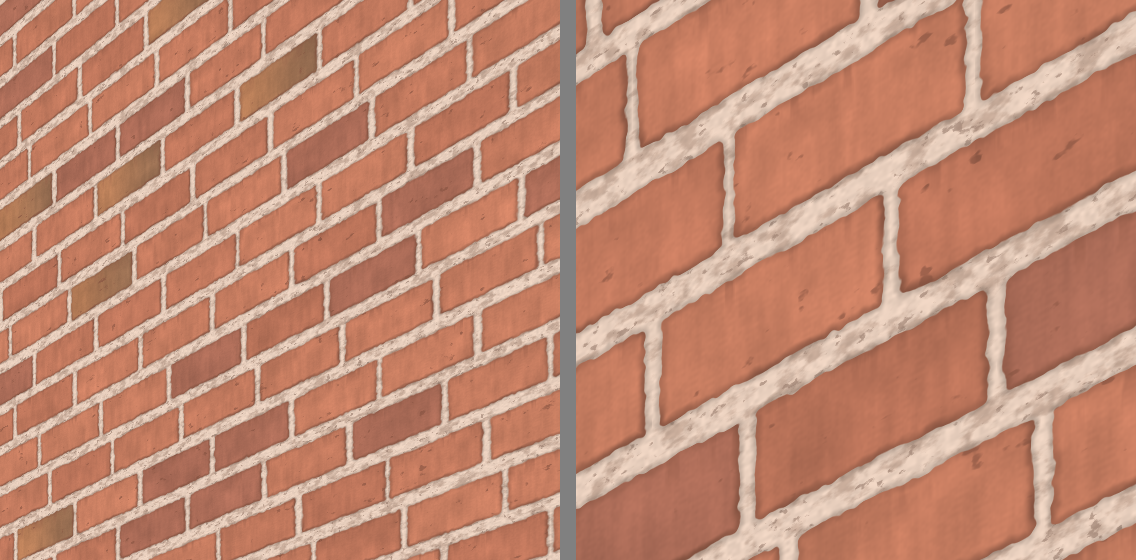
Left: the whole. Right: its middle third, enlarged.
A Shadertoy shader for this texture:

```glsl
// A brick wall seen obliquely: courses rise to the right and spread apart.
// A perspective map gives brick-length and course coordinates; each brick is a
// rounded box with its own tint, vertical streaks and worn edges in rough mortar.

float hash(vec2 p) {
    return fract(sin(dot(p, vec2(127.1, 311.7))) * 43758.5453);
}

float noise(vec2 p) {
    vec2 i = floor(p), f = fract(p);
    f = f * f * (3.0 - 2.0 * f);
    return mix(mix(hash(i), hash(i + vec2(1, 0)), f.x),
               mix(hash(i + vec2(0, 1)), hash(i + vec2(1, 1)), f.x), f.y);
}

float fbm(vec2 p) {
    float sum = 0.0, amp = 0.5;
    for (int i = 0; i < 4; i++) {
        sum += amp * noise(p);
        p = p * 2.03 + 17.3;
        amp *= 0.5;
    }
    return sum / 0.9375;
}

// Wall coordinates: x in brick lengths, y in courses
vec2 wallMap(vec2 p) {
    float depth = p.x + 2.345;
    return vec2(-55.08 / depth, ((p.y + 1.073) / depth - 0.40) / 0.0312);
}

// Horizontal shift of a course: quarter-brick steps that repeat every four rows
float courseShift(float row) {
    float j = row - 2.0;
    return 0.78 - 0.1675 * j - 0.25 * floor((mod(j, 4.0) + 1.0) * 0.5);
}

float roundBox(vec2 p, vec2 halfSize, float radius) {
    vec2 q = abs(p) - halfSize + radius;
    return length(max(q, 0.0)) + min(max(q.x, q.y), 0.0) - radius;
}

vec3 mortarColor(vec2 s, float inBed) {
    float lumps = fbm(s * vec2(9.0, 13.0));
    float grit = noise(s * vec2(32.0, 38.0));
    vec3 col = mix(vec3(0.78, 0.67, 0.60), vec3(0.92, 0.82, 0.75),
                   smoothstep(0.25, 0.58, lumps + 0.12 * (1.0 - inBed)));
    col *= 0.95 + 0.09 * grit;
    // small pits in the wide bed joints
    float pits = smoothstep(0.67, 0.80, fbm(s * vec2(14.0, 20.0) + 40.0));
    return mix(col, vec3(0.61, 0.50, 0.44), 0.65 * pits * inBed);
}

vec3 brickColor(vec2 s, vec2 q, vec2 id) {
    float tint = hash(id + 3.1), kind = hash(id + 9.7);
    vec3 col = mix(vec3(0.73, 0.45, 0.35), vec3(0.80, 0.505, 0.39), sqrt(tint));
    // occasional brown or ochre bricks, darker toward one end
    float endFade = smoothstep(-0.7, 0.8, q.x);
    col = mix(col, vec3(0.65, 0.41, 0.34), 0.75 * step(0.87, kind));
    col = mix(col, mix(vec3(0.73, 0.50, 0.35), vec3(0.59, 0.43, 0.32), endFade),
              step(kind, 0.055));
    // clouds, vertical drag streaks and fine grain
    float clouds = fbm(s * vec2(2.2, 2.8) + id * 5.3);
    float streaks = fbm(vec2(s.x * 11.0, s.y * 1.6) + id * 2.7);
    col *= 0.99 + 0.18 * (clouds - 0.5) + 0.15 * (streaks - 0.5);
    col *= 0.98 + 0.04 * noise(s * 42.0);
    // soot collected near the upper edge and in scattered flecks
    float soot = smoothstep(0.02, 0.38, q.y) * smoothstep(0.48, 0.75, streaks);
    float flecks = smoothstep(0.74, 0.84, fbm(s * vec2(6.0, 8.0) + 71.0));
    return mix(col, vec3(0.52, 0.32, 0.25), 0.4 * soot + 0.6 * flecks);
}

void mainImage(out vec4 fragColor, in vec2 fragCoord) {
    vec2 p = fragCoord / iResolution.xy;
    vec2 wall = wallMap(p);
    vec2 s = wall * vec2(1.65, 1.0);
    float soft = 10.0 / iResolution.y;

    // locate the brick; q is its local position in course heights
    float row = floor(wall.y + 0.5);
    float along = wall.x - courseShift(row);
    vec2 id = vec2(floor(along), row);
    vec2 q = vec2((fract(along) - 0.5) * 1.65, wall.y - row);

    // slight laying errors and ragged edges
    q += (vec2(hash(id), hash(id + 5.0)) - 0.5) * vec2(0.03, 0.035);
    float d = roundBox(q, vec2(0.77, 0.375), 0.04);
    d += 0.045 * (fbm(s * 6.0) - 0.5) + 0.025 * (noise(s * 19.0) - 0.5);

    float inBed = smoothstep(0.34, 0.40, abs(q.y));
    vec3 mortar = mortarColor(s, inBed);
    vec3 brick = brickColor(s, q, id);

    // dark arrises, strongest along the lower and right edges
    float lowerRight = max(smoothstep(-0.15, -0.34, q.y), smoothstep(0.68, 0.76, q.x));
    float rim = smoothstep(-0.07, 0.0, d) * (0.35 + 0.4 * lowerRight);
    brick = mix(brick, vec3(0.50, 0.31, 0.24), rim * (0.5 + 0.8 * noise(s * 5.0)));
    mortar *= 1.0 - 0.16 * smoothstep(0.05, 0.0, d);

    vec3 col = mix(brick, mortar, smoothstep(-soft, soft, d));
    fragColor = vec4(clamp(col, 0.0, 1.0), 1.0);
}
```
